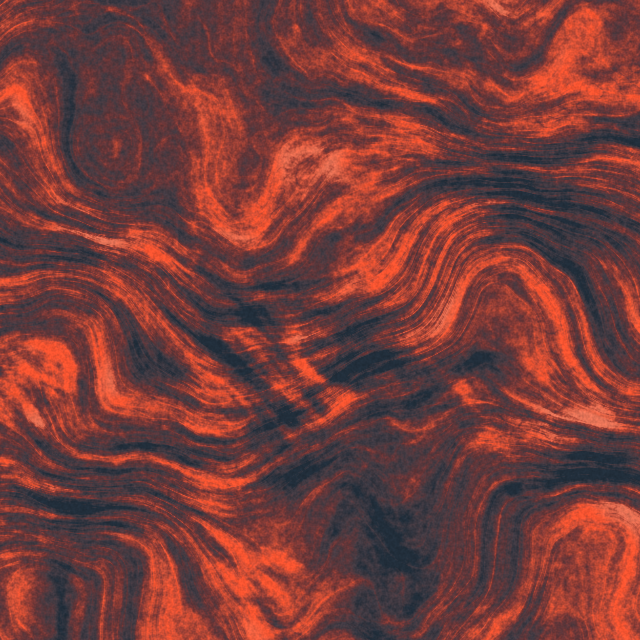
Write a Shadertoy shader that draws this texture.

```glsl
float hash(vec2 p) {
    vec3 h = fract(p.xyx * vec3(0.1031, 0.1030, 0.0973));
    h += dot(h, h.yzx + 33.33);
    return fract((h.x + h.y) * h.z);
}

// Slope of a lattice corner projected onto an offset
float cornerSlope(vec2 cell, vec2 offset) {
    float angle = 6.28319 * hash(cell);
    return dot(vec2(cos(angle), sin(angle)), offset);
}

float gradientNoise(vec2 p) {
    vec2 cell = floor(p), f = fract(p);
    vec2 w = f * f * f * (f * (f * 6.0 - 15.0) + 10.0);
    float low = mix(cornerSlope(cell, f),
                    cornerSlope(cell + vec2(1, 0), f - vec2(1, 0)), w.x);
    float high = mix(cornerSlope(cell + vec2(0, 1), f - vec2(0, 1)),
                     cornerSlope(cell + vec2(1, 1), f - vec2(1, 1)), w.x);
    return mix(low, high, w.y);
}

// Layered noise scaled to roughly unit deviation
float fbm(vec2 p, int octaves, float gain) {
    float sum = 0.0, amplitude = 1.0, energy = 0.0;
    for (int i = 0; i < octaves; i++) {
        sum += amplitude * gradientNoise(p);
        energy += amplitude * amplitude;
        amplitude *= gain;
        p = p * 2.03 + vec2(17.3, 41.7);
    }
    return sum / (0.21 * sqrt(energy));
}

// Thin bright lines along the zero crossings of the noise
float filaments(vec2 p, float sharpness) {
    float n = gradientNoise(p) + 0.3 * gradientNoise(p * 2.1 + 9.0);
    return exp(-abs(n) * sharpness);
}

// Bends horizontal strands into hills and valleys
vec2 flowCoords(vec2 p) {
    float hills = 0.40 * gradientNoise(p * vec2(2.3, 1.5) + vec2(3.7, 8.2));
    float ripples = 0.075 * gradientNoise(p * vec2(6.5, 4.5) + 21.0);
    float wobble = 0.012 * gradientNoise(p * vec2(19.0, 15.0) + 55.0);
    return p + vec2(0.5 * ripples, hills + ripples + wobble);
}

vec2 knotCenter(float index) {
    return vec2(hash(vec2(index, 5.0)), hash(vec2(index, 12.0)));
}

vec3 emberRamp(float heat) {
    const vec3 colors[7] = vec3[7](
        vec3(0.13, 0.18, 0.23), vec3(0.27, 0.23, 0.26),
        vec3(0.39, 0.21, 0.22), vec3(0.53, 0.23, 0.21),
        vec3(0.67, 0.27, 0.21), vec3(0.83, 0.31, 0.21),
        vec3(0.97, 0.33, 0.19));
    const float stops[7] = float[7](-2.3, -1.1, -0.25, 0.33, 0.82, 1.3, 1.95);
    vec3 color = colors[0];
    for (int i = 1; i < 7; i++) {
        float t = clamp((heat - stops[i - 1]) / (stops[i] - stops[i - 1]), 0.0, 1.0);
        color = mix(color, colors[i], t);
    }
    return color;
}

void mainImage(out vec4 fragColor, in vec2 fragCoord) {
    vec2 p = fragCoord / iResolution.y;
    vec2 flow = flowCoords(p);

    // Dark knots where the strands bunch together
    float knotShade = 0.0;
    for (int i = 0; i < 6; i++) {
        vec2 d = p - knotCenter(float(i));
        float pull = exp(-dot(d, d) * 45.0);
        flow.y += 1.5 * d.y * pull;
        knotShade += exp(-dot(d, d) * 260.0);
    }

    // Broad glow and strands that follow the flow
    float glow = fbm(flow * vec2(4.0, 9.0) + 13.0, 3, 0.5);
    float strands = fbm(flow * vec2(6.0, 25.0) + 31.0, 5, 0.62);
    float lines = filaments(flow * vec2(6.5, 27.0) + 70.0, 13.0)
                + 0.7 * filaments(flow * vec2(13.0, 50.0) + 90.0, 11.0);
    float heat = 0.62 * glow + 0.52 * strands + 0.85 * (lines - 0.5);

    // Sparse diagonal slashes
    vec2 slant = vec2(p.x - 0.75 * p.y, p.y + 0.75 * p.x)
               + 0.05 * gradientNoise(p * 5.0 + 44.0);
    float slashMask = smoothstep(0.16, 0.42, gradientNoise(p * 3.7 + 62.0));
    float slash = fbm(slant * vec2(4.5, 22.0) + 7.0, 3, 0.55);
    heat += slashMask * (0.75 * slash + 0.15);

    // Cracked webbing within the hot areas
    float web = filaments(p * 29.0 + 1.5 * flow * vec2(2.0, 9.0), 9.0);
    float webMask = smoothstep(0.2, 1.3, glow)
                  * smoothstep(0.0, 0.3, gradientNoise(p * 5.5 + 28.0));
    heat -= 0.75 * web * webMask;

    // Smoky mottling, knots and fine grit
    heat += 0.20 * fbm(p * 38.0, 4, 0.7);
    heat -= 1.5 * knotShade;
    float grit = fbm(p * 150.0, 2, 0.8);
    heat += 0.07 * grit;

    // Pale ash on the widest glows
    vec3 color = emberRamp(heat);
    float ash = smoothstep(0.5, 1.9, glow) * smoothstep(0.5, 1.7, heat)
              * smoothstep(-0.05, 0.3, gradientNoise(p * 7.0 + 81.0));
    color = mix(color, vec3(0.88, 0.49, 0.39), 0.75 * ash);
    color *= 1.0 + 0.035 * grit;
    fragColor = vec4(clamp(color, 0.0, 1.0), 1.0);
}
```
